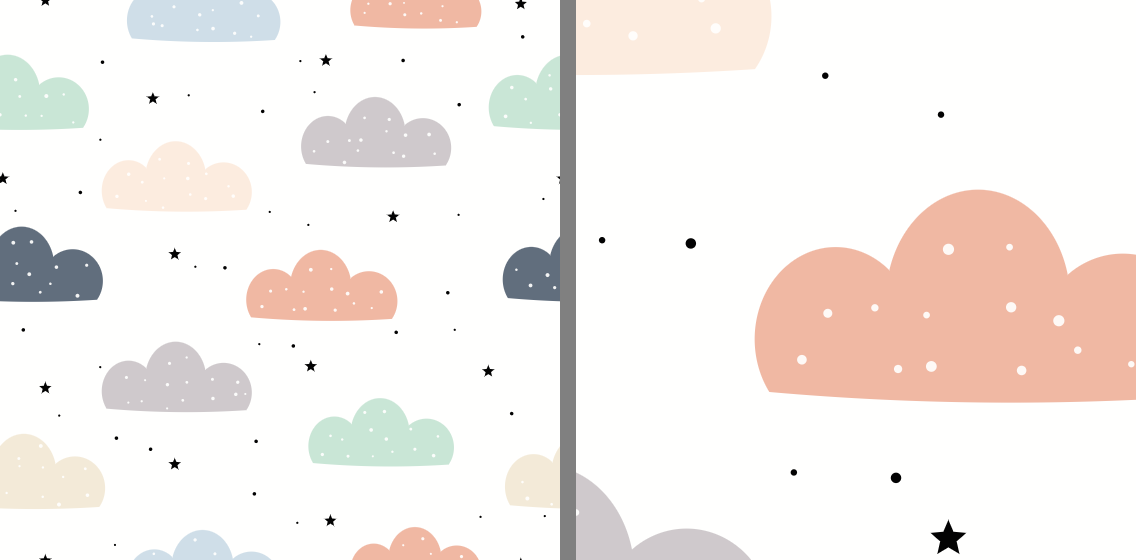
Left, the full canvas; right, a detail of the centre.
This pattern is drawn by a WebGL 2 fragment shader. Its source:

```glsl
#version 300 es
precision highp float;
// Seamless nursery tile: ten pastel speckled clouds, black stars and tiny dots on white.
// Each cloud is three ellipses on a block, cut by a bowed base; everything wraps at the
// tile edge. Dots and speckles come from jittered grids that keep clear of other shapes.

uniform vec2 u_resolution;
out vec4 fragColor;

const int CLOUDS = 10;
const int STARS = 12;
const vec3 PAPER = vec3(1.0, 1.0, 0.995);
const vec3 INK = vec3(0.01);
const float STAR_RADIUS = 0.0112;
const float STAR_INNER = 0.46;                  // inner radius over outer radius
const vec2 DOT_GRID = vec2(8.0, 7.0);
const vec2 DOT_RADIUS = vec2(0.0019, 0.0031);   // smallest, largest
const float DOT_CLEARANCE = 0.013;
const float SPECKLE_CELL = 0.29;                // in cloud half-widths
const vec2 SPECKLE_RADIUS = vec2(0.013, 0.025);
const float SPECKLE_MARGIN = 0.045;
const float SPECKLE_OPACITY = 0.92;

// Blue, coral, mint, grey, peach, slate, cream
const vec3 PALETTE[7] = vec3[7](
  vec3(0.81, 0.87, 0.91), vec3(0.94, 0.72, 0.64), vec3(0.79, 0.90, 0.84),
  vec3(0.81, 0.79, 0.80), vec3(0.99, 0.925, 0.875), vec3(0.38, 0.43, 0.49),
  vec3(0.953, 0.918, 0.847));

// Base centre x, base y, half-width, palette index
const vec4 CLOUD[CLOUDS] = vec4[CLOUDS](
  vec4(0.363, 0.925, 0.137, 0), vec4(0.742, 0.949, 0.117, 1),
  vec4(0.015, 0.768, 0.143, 2), vec4(0.671, 0.701, 0.134, 3),
  vec4(0.315, 0.622, 0.134, 4), vec4(0.040, 0.461, 0.143, 5),
  vec4(0.574, 0.427, 0.135, 1), vec4(0.315, 0.264, 0.134, 3),
  vec4(0.680, 0.167, 0.130, 2), vec4(0.044, 0.091, 0.143, 6));

const vec2 STAR[STARS] = vec2[STARS](
  vec2(0.081, 0.999), vec2(0.930, 0.993), vec2(0.582, 0.892), vec2(0.273, 0.824),
  vec2(0.005, 0.681), vec2(0.702, 0.613), vec2(0.312, 0.546), vec2(0.555, 0.346),
  vec2(0.081, 0.307), vec2(0.872, 0.337), vec2(0.312, 0.171), vec2(0.590, 0.070));

vec3 hash3(vec2 p) {
  vec3 q = fract(p.xyx * vec3(0.1031, 0.1030, 0.0973));
  q += dot(q, q.yxz + 33.33);
  return fract((q.xxy + q.yzz) * q.zyx);
}

// Shortest offset on the repeating tile
vec2 wrapped(vec2 offset) { return offset - round(offset); }

float cover(float dist, float pixel) { return clamp(0.5 - dist / pixel, 0.0, 1.0); }

float ellipse(vec2 p, vec2 radii) {
  return (length(p / radii) - 1.0) * min(radii.x, radii.y);
}

// Cloud of half-width 1 standing on the origin
float cloudShape(vec2 p) {
  float left = ellipse(p - vec2(-0.638, 0.280), vec2(0.357, 0.406));
  float middle = ellipse(p - vec2(-0.010, 0.454), vec2(0.406, 0.485));
  float right = ellipse(p - vec2(0.628, 0.261), vec2(0.377, 0.396));
  vec2 block = abs(p - vec2(0.0, 0.17)) - vec2(0.62, 0.20);
  float body = min(min(left, right), min(middle, max(block.x, block.y)));
  float base = 0.0414 * (p.x - 0.135) * (p.x - 0.135) - p.y;
  return max(body, base);
}

// Five-pointed star, one tip up
float starShape(vec2 p) {
  float sector = radians(72.0);
  float angle = abs(mod(atan(p.x, p.y) + 0.5 * sector, sector) - 0.5 * sector);
  vec2 tip = vec2(STAR_RADIUS, 0.0);
  vec2 edge = STAR_RADIUS * STAR_INNER * vec2(cos(0.5 * sector), sin(0.5 * sector)) - tip;
  vec2 folded = length(p) * vec2(cos(angle), sin(angle));
  return dot(folded - tip, normalize(vec2(edge.y, -edge.x)));
}

// Free space around a point, to the nearest cloud or star
float clearance(vec2 p) {
  float d = 1.0;
  for (int i = 0; i < CLOUDS; i++)
    d = min(d, cloudShape(wrapped(p - CLOUD[i].xy) / CLOUD[i].z) * CLOUD[i].z);
  for (int i = 0; i < STARS; i++)
    d = min(d, length(wrapped(p - STAR[i])) - 2.0 * STAR_RADIUS);
  return d;
}

float speckles(vec2 p, float seed, float pixel) {
  vec2 cell = floor(p / SPECKLE_CELL);
  vec3 h = hash3(cell + 17.0 * seed + 41.0);
  vec2 centre = (cell + 0.15 + 0.7 * h.xy) * SPECKLE_CELL;
  float inside = step(cloudShape(centre), -SPECKLE_MARGIN);
  return inside * cover(length(p - centre) - mix(SPECKLE_RADIUS.x, SPECKLE_RADIUS.y, h.z), pixel);
}

void main() {
  vec2 p = gl_FragCoord.xy / u_resolution.y;
  float pixel = 1.0 / u_resolution.y;
  vec3 color = PAPER;

  // Tiny dots in the open spaces
  vec2 cell = floor(p * DOT_GRID);
  vec3 h = hash3(mod(cell, DOT_GRID) + 7.0);
  vec2 centre = (cell + 0.12 + 0.76 * h.xy) / DOT_GRID;
  float dotSize = mix(DOT_RADIUS.x, DOT_RADIUS.y, step(0.5, h.z));
  float open = step(DOT_CLEARANCE, clearance(centre));
  color = mix(color, INK, open * cover(length(p - centre) - dotSize, pixel));

  // Stars
  for (int i = 0; i < STARS; i++)
    color = mix(color, INK, cover(starShape(wrapped(p - STAR[i])), pixel));

  // Clouds with white speckles
  for (int i = 0; i < CLOUDS; i++) {
    vec4 c = CLOUD[i];
    vec2 q = wrapped(p - c.xy) / c.z;
    float localPixel = pixel / c.z;
    vec3 fill = mix(PALETTE[int(c.w)], PAPER, SPECKLE_OPACITY * speckles(q, float(i), localPixel));
    color = mix(color, fill, cover(cloudShape(q), localPixel));
  }
  fragColor = vec4(color, 1.0);
}
```
